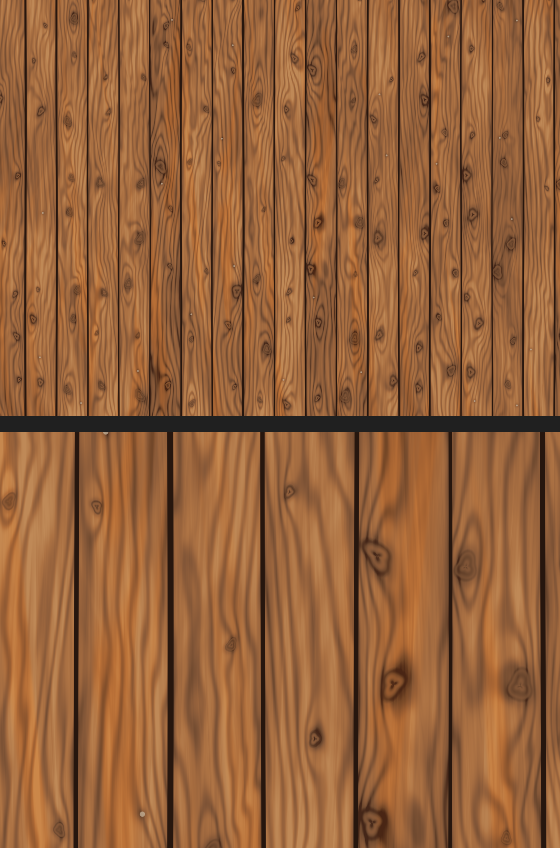
Top: the whole. Bottom: its middle third, enlarged.
This texture is drawn by a WebGL 2 fragment shader. Its source:

```glsl
#version 300 es
precision highp float;
uniform vec2 u_resolution;
out vec4 outColor;

const float PLANKS = 18.0;        // planks across the canvas
const float FIRST_SEAM = 0.82;    // first seam, in plank widths
const float SEAM_HALF = 0.027;    // half width of the gap
const float KNOT_STEP = 1.75;     // height of one knot cell
const float KNOT_CHANCE = 0.8;
const float NAIL_CHANCE = 0.16;
const float RINGS = 6.5;          // growth rings per plank width
const float BASE_TONE = 3.15;     // index into TONES
const float TAU = 6.2831853;
const vec3 SEAM = vec3(0.15, 0.085, 0.055);
const vec3 HONEY = vec3(1.10, 0.98, 0.78);
const vec3 NAIL = vec3(0.76, 0.68, 0.58);
const vec3 TONES[6] = vec3[6](
    vec3(0.26, 0.15, 0.10), vec3(0.41, 0.28, 0.19), vec3(0.50, 0.34, 0.23),
    vec3(0.58, 0.39, 0.25), vec3(0.66, 0.45, 0.28), vec3(0.73, 0.54, 0.36));

float hash(vec2 p) {
    return fract(sin(dot(p, vec2(127.1, 311.7))) * 4375.85);
}

// Layered, mutually bent sines, roughly -1 to 1
float waves(vec2 p, float seed) {
    float sum = 0.0, gain = 0.5;
    for (int i = 0; i < 4; i++) {
        p += 0.7 * sin(p.yx * 1.3 + seed);
        sum += gain * sin(p.x + seed) * cos(p.y - 1.7 * seed);
        p = mat2(1.5, 0.5, -0.5, 1.5) * p;
        gain *= 0.7;
        seed += 2.4;
    }
    return sum;
}

vec3 woodTone(float t) {
    t = clamp(t, 0.0, 4.999);
    int i = int(t);
    return mix(TONES[i], TONES[i + 1], fract(t));
}

void main() {
    vec2 p = gl_FragCoord.xy / u_resolution.x * PLANKS;
    float px = PLANKS / u_resolution.x;
    p.x -= FIRST_SEAM;
    float plank = floor(p.x);
    float x = p.x - plank;
    float seed = hash(vec2(plank, 3.0)) * 40.0;
    float figure = mix(0.45, 1.15, hash(vec2(plank, 7.0)));

    // Growth rings peak along a wandering heart line
    float heart = mix(-0.1, 1.1, hash(vec2(plank, 11.0)));
    heart += 0.16 * sin(p.y * 0.6 + seed);
    float rings = -RINGS * sqrt((x - heart) * (x - heart) + 0.012);
    rings += 1.3 * waves(vec2(x * 1.4, p.y * 0.42), seed);

    // Knots push the rings aside and darken the wood
    float knotMask = 0.0, knotTone = 0.0, halo = 0.0, nail = 0.0, nailRim = 0.0;
    float row = floor(p.y / KNOT_STEP);
    for (int k = -1; k <= 1; k++) {
        vec2 id = vec2(plank, row + float(k));
        float level = (id.y + 0.15 + 0.7 * hash(id + 21.3)) * KNOT_STEP;
        vec2 q = vec2(x - mix(0.15, 0.85, hash(id + 5.7)), p.y - level);
        float present = step(hash(id + 9.1), KNOT_CHANCE);
        float size = mix(0.06, 0.19, pow(hash(id + 14.9), 1.6));
        vec2 spindle = q / (size * vec2(1.7, 4.5));
        rings += present * 16.0 * size * exp(-dot(spindle, spindle));

        q.x += q.y * (hash(id + 2.2) - 0.5) * 0.8;
        float d = length(q / (size * vec2(0.85, 1.2)));
        d += 0.12 * sin(3.0 * atan(q.y, q.x + 1e-4) + seed);
        float soft = max(px / size, 0.2);
        float mask = present * (1.0 - smoothstep(1.0 - soft, 1.0 + soft, d));
        float core = 2.3 + 0.8 * sin(d * 8.0 + seed) - 1.5 * exp(-d * d * 14.0);
        knotTone = mix(knotTone, core, mask);
        knotMask = max(knotMask, mask);
        halo += present * exp(-4.0 * (d - 1.05) * (d - 1.05));
        // Smudge trailing from one side of the knot
        vec2 stain = (q - vec2(0.1, 0.25) * (hash(id + 31.0) - 0.5)) / (size * vec2(1.6, 3.0));
        halo += 0.45 * present * exp(-dot(stain, stain));

        vec2 pin = vec2(x - mix(0.2, 0.8, hash(id + 41.0)), p.y - level - 0.8);
        float pinDist = length(pin);
        float hasPin = step(hash(id + 17.0), NAIL_CHANCE);
        nail += hasPin * (1.0 - smoothstep(0.028 - px * 0.5, 0.028 + px * 0.5, pinDist));
        nailRim += hasPin * exp(-pinDist * pinDist * 250.0);
    }

    // Sharp late-wood lines, faded where finer than a pixel
    float line = 0.5 + 0.5 * sin(TAU * rings);
    float ringFade = 1.0 - smoothstep(0.3, 0.8, fwidth(rings));
    float grain = (0.38 - pow(line, 2.2)) * ringFade;
    float fibre = waves(vec2(x * 26.0, p.y * 1.1), seed + 4.0);
    float blotch = waves(vec2(x * 2.2, p.y * 0.75), seed + 9.0);

    float tone = BASE_TONE + 1.5 * (hash(vec2(plank, 19.0)) - 0.5);
    tone += 1.9 * figure * grain + 0.75 * fibre + 1.05 * blotch;
    tone = mix(tone, knotTone, knotMask * 0.8) - 1.15 * halo - 1.6 * nailRim;

    // Seams with uneven gaps and shaded plank edges
    float seamId = floor(p.x + 0.5);
    float gap = SEAM_HALF * mix(0.7, 1.25, hash(vec2(seamId, 27.0)));
    float drift = 0.008 * sin(p.y * 0.5 + seamId * 2.0);
    float edge = abs(p.x - seamId + drift);
    tone -= 1.3 * exp(-edge * 16.0);

    vec3 color = woodTone(tone);
    float honey = smoothstep(0.1, 0.8, waves(vec2(x * 3.5, p.y * 0.35), seed + 15.0));
    color *= mix(vec3(1.0), HONEY, 0.25 + 0.75 * honey * figure);
    color = mix(color, NAIL, min(nail, 1.0) * 0.8);
    color = mix(SEAM, color, smoothstep(gap - px * 0.5, gap + px * 0.5, edge));
    outColor = vec4(color, 1.0);
}
```
